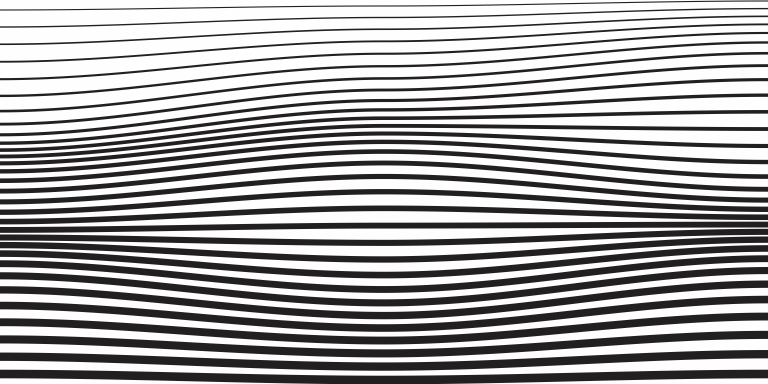
Give the GLSL for this background, as a Shadertoy shader.

```glsl
// Dark horizontal lines that thicken downward, bunching and spreading in waves.
// Line spacing is a sine series defined at the left, centre and right of the
// canvas; each line eases smoothly between those three heights.

#define LINE_COUNT 31
#define HARMONICS 6
#define THIN 0.0029
#define THICK 0.0224
#define PAPER vec3(0.995)
#define INK vec3(0.135, 0.122, 0.125)

const float PI = 3.14159;

// Depth of the first and last line at (left, centre, right), from the top
const vec3 FIRST_DEPTH = vec3(0.0260, 0.0156, 0.0026);
const vec3 LAST_DEPTH  = vec3(0.9740, 0.9896, 0.9740);

// Spacing wave amplitudes at (left, centre, right), one row per harmonic
const vec3 WAVES[HARMONICS] = vec3[HARMONICS](
    vec3( 0.0027, -0.0466, -0.0430),
    vec3( 0.0621,  0.0,     0.0085),
    vec3( 0.0023,  0.0224, -0.0435),
    vec3( 0.0111,  0.0,     0.0020),
    vec3(-0.0027, -0.0091,  0.0041),
    vec3(-0.0074,  0.0,     0.0013)
);

// Depths of line t (0 = top, 1 = bottom) at the three stations
vec3 stationDepths(float t) {
    vec3 depth = mix(FIRST_DEPTH, LAST_DEPTH, t);
    for (int k = 0; k < HARMONICS; k++)
        depth += WAVES[k] * sin(float(k + 1) * PI * t);
    return depth;
}

// Depth of line t at horizontal position x in 0..1
float lineDepth(float t, float x) {
    vec3 d = stationDepths(t);
    float leftToCentre = mix(d.x, d.y, smoothstep(0.0, 0.5, x));
    return mix(leftToCentre, d.z, smoothstep(0.5, 1.0, x));
}

// Share of a pixel covered by a band centred at the given distance
float bandCoverage(float dist, float halfWidth, float pixel) {
    float top = min(dist + 0.5 * pixel, halfWidth);
    float bottom = max(dist - 0.5 * pixel, -halfWidth);
    return max(top - bottom, 0.0) / pixel;
}

void mainImage(out vec4 fragColor, in vec2 fragCoord) {
    vec2 uv = fragCoord / iResolution.xy;
    float depth = 1.0 - uv.y;
    float pixel = 1.0 / iResolution.y;

    // Add up the ink of all lines
    float ink = 0.0;
    for (int i = 0; i < LINE_COUNT; i++) {
        float t = float(i) / float(LINE_COUNT - 1);
        float halfWidth = 0.5 * mix(THIN, THICK, t);
        ink += bandCoverage(depth - lineDepth(t, uv.x), halfWidth, pixel);
    }

    fragColor = vec4(mix(PAPER, INK, min(ink, 1.0)), 1.0);
}
```
